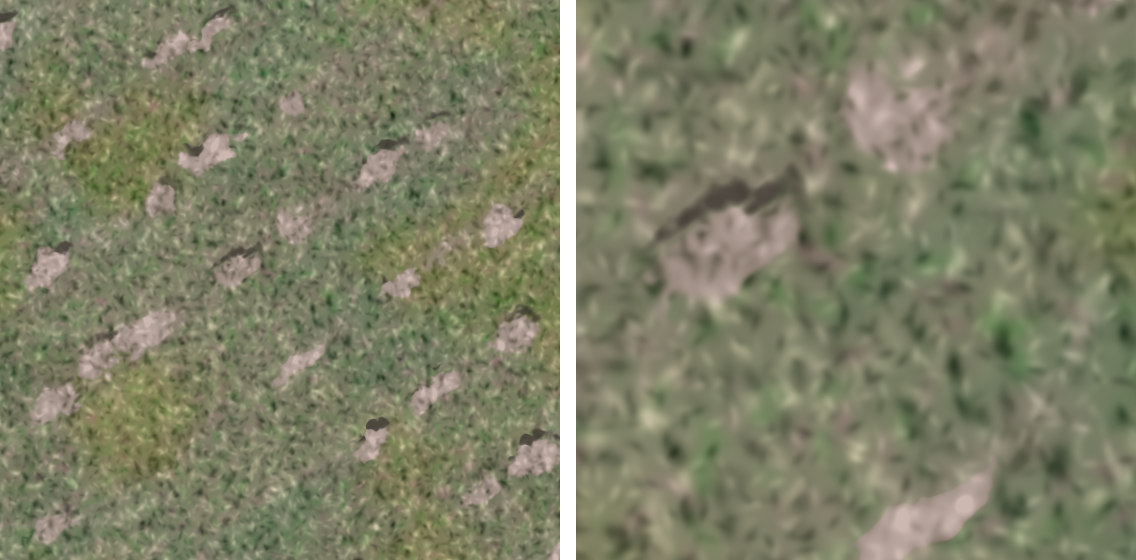
Left: the whole. Right: its middle third, enlarged.
Write a Shadertoy shader that draws this texture.

```glsl
// Worn meadow turf: soft short grass crossed by slanting rows of bare, pale soil.

const vec3 GRASS_DARK  = vec3(0.355, 0.375, 0.285);
const vec3 GRASS_LIGHT = vec3(0.605, 0.600, 0.490);
const vec3 SOIL_DARK   = vec3(0.480, 0.430, 0.385);
const vec3 SOIL_PALE   = vec3(0.770, 0.695, 0.665);
const vec3 SHADOW      = vec3(0.250, 0.225, 0.205);
const vec3 OLIVE_TINT  = vec3(0.025, 0.015, -0.055);
const vec3 COOL_TINT   = vec3(-0.045, -0.005, -0.015);
const vec3 STRAW_TINT  = vec3(0.055, -0.015, 0.040);

const float ROW_ANGLE = 0.61;
const float ROW_GAP   = 0.19;
const float CLOD_GAP  = 0.13;

float hash(vec2 p) {
    return fract(sin(dot(p, vec2(127.1, 311.7))) * 43758.5);
}

vec2 hash2(vec2 p) {
    return vec2(hash(p), hash(p + 37.3));
}

vec2 rotate(vec2 p, float angle) {
    float c = cos(angle), s = sin(angle);
    return vec2(c * p.x + s * p.y, c * p.y - s * p.x);
}

// Smooth value noise, 0 to 1
float noise(vec2 p) {
    vec2 i = floor(p), f = fract(p);
    f = f * f * (3.0 - 2.0 * f);
    float low  = mix(hash(i), hash(i + vec2(1, 0)), f.x);
    float high = mix(hash(i + vec2(0, 1)), hash(i + vec2(1, 1)), f.x);
    return mix(low, high, f.y);
}

float layeredNoise(vec2 p) {
    return 0.55 * noise(p) + 0.3 * noise(p * 2.1 + 7.0) + 0.15 * noise(p * 4.3 + 19.0);
}

// Cellular grain: one soft light or dark stroke per cell, around zero
float strokes(vec2 p, float lean, float spread) {
    vec2 cell = floor(p);
    float sum = 0.0;
    for (int y = -1; y <= 1; y++)
    for (int x = -1; x <= 1; x++) {
        vec2 id = cell + vec2(x, y);
        vec2 r = p - id - hash2(id);
        vec2 q = rotate(r, lean + spread * (hash(id + 71.0) - 0.5));
        float fade = max(0.0, 1.0 - dot(r, r));
        float tone = 2.0 * hash(id + 113.0) - 1.0;
        sum += tone * fade * exp(-dot(q * q, vec2(2.5, 11.0)));
    }
    return sum;
}

// Ragged bare clods strung along the rows; p.x runs along a row
float clods(vec2 p) {
    vec2 ragged = vec2(layeredNoise(p * 34.0), layeredNoise(p * 34.0 + 51.0)) - 0.5;
    p += 0.045 * ragged;
    float row = floor(p.y / ROW_GAP + 0.5);
    float offset = p.y - row * ROW_GAP;
    float cell = floor(p.x / CLOD_GAP);
    float cover = 0.0;
    for (int i = -1; i <= 1; i++) {
        vec2 id = vec2(cell + float(i), row);
        vec2 jitter = hash2(id + 5.0);
        vec2 center = vec2((id.x + jitter.x) * CLOD_GAP, 0.03 * (jitter.y - 0.5));
        vec2 size = mix(vec2(0.030, 0.014), vec2(0.070, 0.036), hash2(id + 23.0));
        float strength = smoothstep(0.25, 0.95, hash(id + 61.0));
        float d = length((vec2(p.x, offset) - center) / size);
        cover = max(cover, strength * (1.0 - smoothstep(0.45, 1.25, d)));
    }
    return cover;
}

// Faint worn strip that links the clods of a row
float wornStrip(vec2 p) {
    float offset = p.y - ROW_GAP * floor(p.y / ROW_GAP + 0.5);
    offset += 0.04 * (noise(p * 11.0) - 0.5);
    float patchy = smoothstep(0.38, 0.75, layeredNoise(p * vec2(7.0, 16.0) + 3.0));
    return patchy * exp(-offset * offset / 0.0016);
}

void mainImage(out vec4 fragColor, in vec2 fragCoord) {
    vec2 uv = fragCoord / iResolution.y;
    vec2 rowPos = rotate(uv, ROW_ANGLE) + vec2(0.0, 0.01);

    // Fine blades, mostly upright, over a smaller mixed grain
    float coarse = strokes(uv * 58.0, 1.9, 2.4);
    float fine   = strokes(uv * 98.0 + 31.0, 1.5, 3.1);
    float grain  = 0.75 * coarse + 0.50 * fine;

    // Grass with broad drifts of tone and hue
    float drift = layeredNoise(rowPos * vec2(5.0, 11.0) + 13.0) - 0.5;
    float olive = smoothstep(0.45, 0.75, layeredNoise(uv * 4.0 + 43.0));
    float cool  = smoothstep(0.42, 0.72, layeredNoise(rowPos * vec2(4.0, 9.0) + 87.0));
    vec3 color = mix(GRASS_DARK, GRASS_LIGHT, 0.5 + grain + 0.45 * drift);
    color += olive * OLIVE_TINT + cool * COOL_TINT;
    color += STRAW_TINT * strokes(uv * 44.0 + 17.0, 0.8, 3.1);

    // Worn strips and bare soil
    float bare = clods(rowPos);
    float worn = wornStrip(rowPos);
    float soilTone = 0.25 + 0.55 * bare + 0.85 * grain;
    vec3 soil = mix(SOIL_DARK, SOIL_PALE, clamp(soilTone, -0.2, 1.1));
    float cover = max(smoothstep(0.10, 0.50, bare + 0.20 * grain), 0.60 * worn);
    color = mix(color, soil, cover);

    // Broken shadows along the upper edge of the clods
    float below = clods(rowPos - rotate(vec2(0.003, 0.016), ROW_ANGLE));
    float gaps = smoothstep(0.48, 0.70, noise(rowPos * vec2(24.0, 40.0) + 9.0));
    float shade = smoothstep(0.12, 0.50, below - bare) * gaps;
    color = mix(color, SHADOW, 0.80 * shade);

    fragColor = vec4(clamp(color, 0.0, 1.0), 1.0);
}
```
